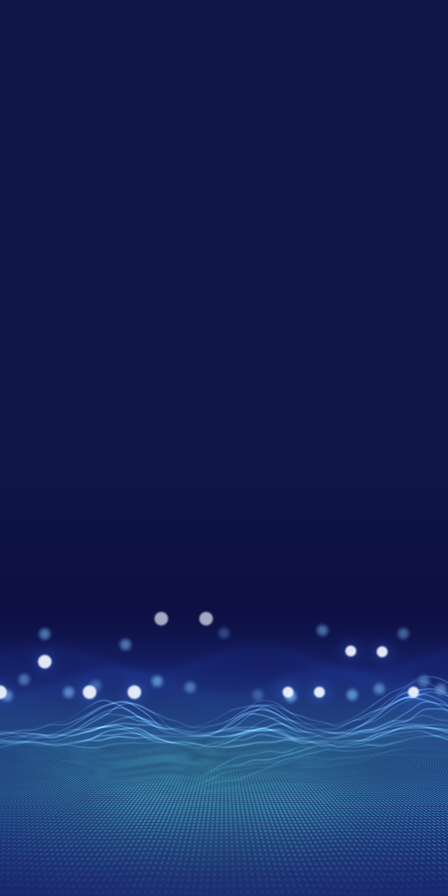
Give the GLSL for this background, as a Shadertoy shader.

```glsl
// A night-blue sky over a glowing digital landscape with drifting lights.
// A perspective grid of dots makes the floor, stacked curves the wire hills,
// and soft discs placed along waves the lights. The canvas spans 1 by 2 units.

float hash(vec2 p) {
    return fract(sin(dot(p, vec2(127.1, 311.7))) * 43758.5453);
}

float noise(vec2 p) {
    vec2 i = floor(p), f = fract(p);
    f = f * f * (3.0 - 2.0 * f);
    return mix(mix(hash(i), hash(i + vec2(1, 0)), f.x),
               mix(hash(i + vec2(0, 1)), hash(i + vec2(1, 1)), f.x), f.y);
}

float bump(float x, float center, float width) {
    float t = (x - center) / width;
    return exp(-t * t);
}

// Outline of the three hills above the horizon
float hillHeight(float x) {
    return 0.075 * bump(x, 0.27, 0.085) + 0.07 * bump(x, 0.59, 0.08)
         + 0.12 * bump(x, 0.95, 0.12);
}

float stroke(float d, float width, float px) {
    return 1.0 - smoothstep(width, width + 1.5 * px, abs(d));
}

// Sky, mist and two translucent ribbons
vec3 backdrop(vec2 p) {
    vec3 c = mix(vec3(0.052, 0.062, 0.265), vec3(0.058, 0.082, 0.285), smoothstep(0.65, 0.95, p.y));
    c = mix(c, vec3(0.085, 0.13, 0.41), smoothstep(0.64, 0.47, p.y));
    c = mix(c, vec3(0.13, 0.26, 0.49), smoothstep(0.52, 0.36, p.y));
    for (int k = 0; k < 2; k++) {
        float s = float(k);
        float crest = 0.525 - 0.05 * s + 0.03 * cos((p.x - 0.1 - 0.16 * s) * 13.1);
        float below = crest - p.y;
        float veil = smoothstep(-0.025, 0.01, below) * exp(-max(below, 0.0) * 22.0);
        c += vec3(0.02, 0.05, 0.10) * veil * (0.3 + 0.7 * noise(vec2(p.x * 5.0, s * 7.0)));
    }
    return c;
}

// Lit ground with dots that run toward a vanishing point
vec3 ground(vec2 p, float px) {
    vec3 c = mix(vec3(0.10, 0.15, 0.43), vec3(0.115, 0.24, 0.48), smoothstep(-0.02, 0.28, p.y));
    vec2 q = (p - vec2(0.47, 0.27)) / vec2(0.36, 0.21);
    c += vec3(0.05, 0.13, 0.04) * exp(-dot(q, q));

    float depth = 0.47 - p.y;
    vec2 cell = vec2((p.x - 0.5) / depth * 30.0, 14.0 / depth + 0.6 * noise(p * 9.0));
    vec2 footprint = px * vec2(30.0 / depth, 14.0 / (depth * depth));
    vec2 d = abs(fract(cell) - 0.5);
    vec2 dots = 1.0 - smoothstep(vec2(0.10), 0.20 + footprint, d);
    dots = mix(dots, vec2(0.35), smoothstep(0.3, 0.9, footprint));
    float patches = 0.4 + 0.7 * noise(p * vec2(6.0, 10.0));
    c += vec3(0.09, 0.24, 0.22) * dots.x * dots.y * patches * smoothstep(-0.1, 0.25, p.y);

    // Flat ripples near the horizon
    float ripple = noise(p * vec2(20.0, 130.0) + 4.0 * noise(p * 8.0));
    c += vec3(0.06, 0.12, 0.10) * (ripple - 0.5) * bump(p.y, 0.31, 0.06) * bump(p.x, 0.45, 0.3);

    // Wave crests sweeping up to the right
    for (int k = 0; k < 5; k++) {
        float s = float(k);
        float t = p.x - 0.38;
        float crest = 0.235 + 0.14 * (1.0 - exp(-4.0 * t)) - 0.012 * s
                    + 0.006 * sin(p.x * 26.0 + s) + 0.008 * noise(vec2(p.x * 30.0, s));
        float fade = smoothstep(0.0, 0.12, t) * (0.24 - 0.05 * s) * noise(vec2(p.x * 14.0, s + 4.0));
        c += vec3(0.25, 0.50, 0.46) * stroke(p.y - crest, 0.0004, px) * fade * 1.5;
    }
    return c;
}

// Stacked curves that form the transparent hills
vec3 wireHills(vec2 p, float px) {
    float height = hillHeight(p.x);
    float fill = smoothstep(0.0, 0.02, 0.355 + height - p.y) * smoothstep(0.32, 0.37, p.y);
    vec3 c = vec3(0.015, 0.04, 0.035) * fill;
    float strength = 0.4 + 0.6 * smoothstep(0.0, 0.05, height);
    for (int k = 0; k < 14; k++) {
        float s = float(k);
        float x = p.x + 0.025 * sin(s * 1.7);
        float y = 0.332 + 0.0025 * s + hillHeight(x) * (0.1 + 0.07 * s)
                + 0.007 * sin(x * 21.0 + s * 0.9) + 0.010 * noise(vec2(x * 28.0, s));
        float fade = 0.3 + 0.9 * noise(vec2(p.x * 12.0, s + 20.0));
        c += vec3(0.13, 0.19, 0.20) * stroke(p.y - y, 0.0004, px) * fade * strength;
    }
    return c;
}

// Soft blue lights behind, crisp pale lights in front
vec3 addLights(vec3 c, vec2 p) {
    for (int k = 0; k < 17; k++) {
        float i = float(k), t = (i + 0.5) / 17.0;
        float x = mix(t, 0.5 - 0.5 * cos(3.1416 * t), 0.5);
        float y = 0.505 + 0.07 * cos((i - 2.0) * 2.0944) + 0.05 * (hash(vec2(i, 3.0)) - 0.5);
        float glow = 1.0 - smoothstep(0.003, 0.020, length(p - vec2(x, y)));
        c = mix(c, vec3(0.40, 0.62, 0.86), glow * (0.35 + 0.5 * hash(vec2(i, 8.0))));
    }
    for (int k = 0; k < 11; k++) {
        float i = float(k);
        float x = i < 6.0 ? 0.1 * i - 0.04 * smoothstep(3.0, 4.0, i) : 0.223 + 0.07 * i;
        float middle = bump(i, 4.5, 1.8);
        float lift = (0.5 + 0.707 * cos((i - 4.5) * 1.5708)) * smoothstep(0.0, 1.5, i);
        float d = length(p - vec2(x, 0.455 + lift * (0.09 + 0.08 * middle)));
        float radius = i < 6.0 ? 0.016 : 0.013;
        c += vec3(0.04, 0.08, 0.14) * exp(-d * d * 1800.0) * (1.0 - lift * middle);
        float disc = 1.0 - smoothstep(radius - 0.005, radius + 0.003, d);
        c = mix(c, vec3(0.93, 0.95, 0.99), disc * (0.95 - 0.3 * lift * middle));
    }
    return c;
}

void mainImage(out vec4 fragColor, in vec2 fragCoord) {
    vec2 p = fragCoord / iResolution.xy * vec2(1.0, 2.0);
    float px = 1.0 / iResolution.x;
    vec3 color = backdrop(p);
    if (p.y < 0.40) color = mix(color, ground(p, px), smoothstep(0.39, 0.32, p.y));
    color = addLights(color + wireHills(p, px), p);
    fragColor = vec4(clamp(color, 0.0, 1.0), 1.0);
}
```
